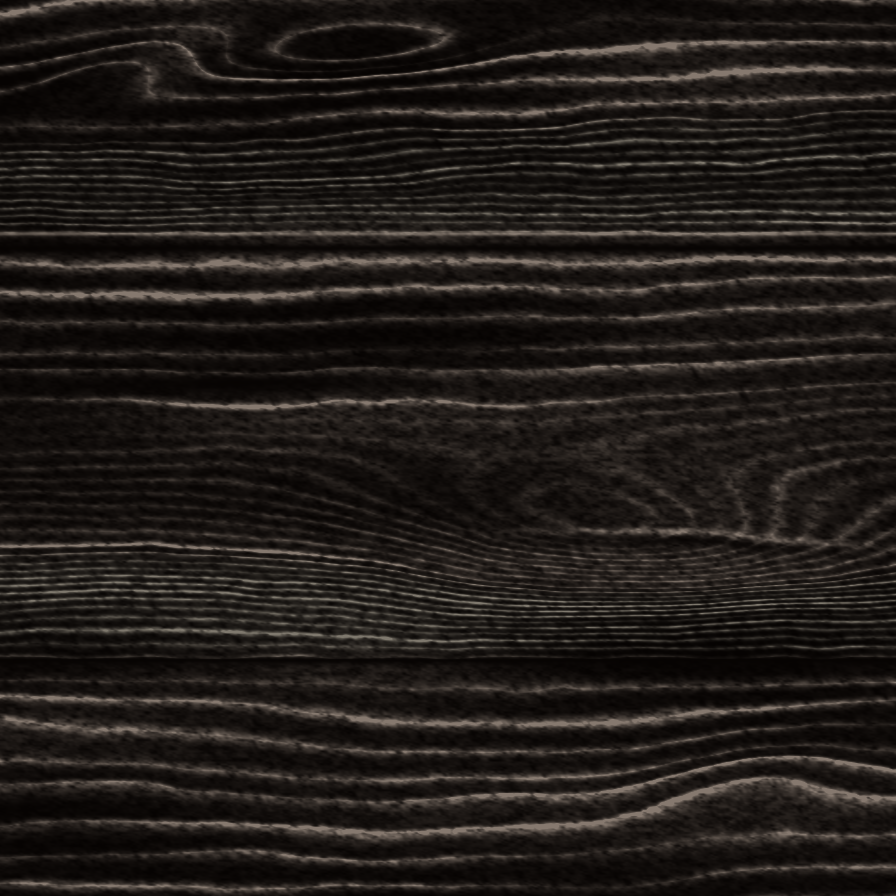
Reproduce this texture procedurally as a three.js fragment shader.

```glsl
// Dark weathered planks with raised horizontal grain. A warped height coordinate
// is cut into growth lines of varying density, each with a soft flank and a bright
// crest; knots bend the lines, and fibre noise, hollows and seams finish the wood.
#define LINE_DENSITY 32.0
#define FINE_DENSITY 64.0
#define MEDIUM_DENSITY 30.0
#define LOW_SEAM 0.263
#define HIGH_SEAM 0.735
#define WARP 0.046
#define FIBRE 1.5
#define CONTRAST 1.3
#define DARK_WOOD vec3(0.024, 0.012, 0.007)
#define PALE_WOOD vec3(0.46, 0.415, 0.38)

varying vec2 vUv;

float hash(vec2 p) {
  vec3 q = fract(vec3(p.xyx) * 0.1031);
  q += dot(q, q.yzx + 33.33);
  return fract((q.x + q.y) * q.z);
}

float noise(vec2 p) {
  vec2 i = floor(p);
  vec2 f = fract(p);
  f = f * f * (3.0 - 2.0 * f);
  float low = mix(hash(i), hash(i + vec2(1.0, 0.0)), f.x);
  float high = mix(hash(i + vec2(0.0, 1.0)), hash(i + vec2(1.0, 1.0)), f.x);
  return mix(low, high, f.y);
}

// Soft elliptical spot, tilted by a slope
float spot(vec2 p, vec2 centre, vec2 radius, float slope) {
  vec2 d = p - centre;
  d.y -= slope * d.x;
  d /= radius;
  return exp(-dot(d, d));
}

// Soft band between two heights
float band(float v, float low, float high) {
  return smoothstep(low - 0.015, low + 0.015, v) * (1.0 - smoothstep(high - 0.02, high + 0.02, v));
}

// Height coordinate bent by slow waves and knots, calm beside the seams
float grainHeight(vec2 p) {
  float seamDistance = min(abs(p.y - LOW_SEAM), abs(p.y - HIGH_SEAM));
  float calm = smoothstep(0.0, 0.07, seamDistance);
  float bend = WARP * (noise(p * vec2(2.3, 5.0) + 3.7) - 0.5);
  bend += 0.30 * WARP * (noise(p * vec2(7.0, 16.0) + 9.1) - 0.5);
  bend += 0.075 * spot(p, vec2(0.40, 0.945), vec2(0.17, 0.030), 0.06);
  bend -= 0.050 * spot(p, vec2(0.14, 0.925), vec2(0.11, 0.030), 0.25);
  bend += 0.125 * spot(p, vec2(0.70, 0.410), vec2(0.26, 0.062), -0.08);
  bend -= 0.036 * spot(p, vec2(0.84, 0.130), vec2(0.11, 0.045), 0.15);
  float ripple = 0.004 * (noise(p * vec2(24.0, 38.0)) - 0.5);
  return p.y + bend * calm + ripple;
}

// Running count of growth lines, denser in the fine and medium zones
float lineCount(float v) {
  float fineSpan = clamp(v, 0.265, 0.385) + clamp(v, 0.74, 0.86);
  return LINE_DENSITY * v + FINE_DENSITY * fineSpan + MEDIUM_DENSITY * clamp(v, 0.385, 0.56);
}

// One raised line per cell, with its own strength and crest position
float growthLines(float count, float x, float fine, float medium) {
  float id = floor(count);
  float f = fract(count);
  float tight = max(fine, medium);
  float crestAt = mix(0.35 + 0.45 * hash(vec2(id, 5.0)), 0.55, tight);
  float q = f < crestAt ? f / crestAt : (1.0 - f) / (1.0 - crestAt);
  float flank = q * q * (3.0 - 2.0 * q);
  float crest = pow(q, mix(6.0, 2.5, tight));
  float own = hash(vec2(id, 17.0));
  float along = noise(vec2(x * 3.5 + own * 40.0, id * 7.3));
  float strength = mix(0.25, 1.05, mix(own, 0.6, 0.6 * fine)) * (0.25 + 1.5 * along);
  strength *= 1.0 - 0.40 * fine - 0.68 * medium;
  return strength * (0.30 * flank * flank + 0.75 * crest);
}

void main() {
  vec2 p = vUv;
  float v = grainHeight(p);
  float fine = band(v, 0.270, 0.380) + band(v, 0.745, 0.855);
  float medium = band(v, 0.400, 0.560);

  // Broad tone and growth lines
  float tone = noise(vec2(p.x * 2.5, p.y * 9.0 + v * 2.0) + 21.0);
  float light = 0.20 * tone * tone + 0.045 * medium;
  light += growthLines(lineCount(v), p.x, fine, medium) * (0.55 + 0.8 * tone);

  // Mottled pale wood around the upper left knot
  light += 0.22 * spot(p, vec2(0.20, 0.945), vec2(0.10, 0.05), 0.3) * noise(p * vec2(20.0, 45.0));

  // Pale split at the heart of the middle knot
  float splitWave = 0.014 * (noise(vec2(p.x * 9.0, 2.0)) - 0.5);
  vec2 splitPoint = p + vec2(0.0, splitWave);
  light += 0.45 * spot(splitPoint, vec2(0.80, 0.402), vec2(0.17, 0.004), -0.03);
  light *= 1.0 - 0.8 * spot(splitPoint, vec2(0.78, 0.392), vec2(0.16, 0.005), -0.03);

  // Short woven fibres
  vec2 fibreCell = vec2(p.x * 120.0 + p.y * 60.0, p.y * 230.0);
  float fibre = 0.65 * noise(fibreCell) + 0.35 * noise(fibreCell * 2.1 + 8.0);
  light *= 1.0 + FIBRE * (fibre - 0.5);
  light += 0.05 * (fibre - 0.5);

  // Hollow, seams and lit plank edge
  light *= 1.0 - 0.97 * spot(p, vec2(0.27, 0.573), vec2(0.19, 0.014), 0.0);
  light *= 1.0 - 0.97 * exp(-pow(abs(p.y - LOW_SEAM) / 0.006, 2.0));
  light *= 1.0 - 0.90 * exp(-pow(abs(p.y - HIGH_SEAM + 0.012) / 0.005, 2.0));
  float edgeGlow = 0.3 + 0.4 * noise(vec2(p.x * 4.0, 31.0));
  light += edgeGlow * exp(-pow(abs(p.y - HIGH_SEAM - 0.004) / 0.0022, 2.0));

  // Darker borders, then colour
  vec2 fromCentre = p - 0.5;
  light *= CONTRAST * (1.0 - 0.5 * dot(fromCentre, fromCentre));
  vec3 colour = mix(DARK_WOOD, PALE_WOOD, clamp(light, 0.0, 1.15));
  colour *= mix(vec3(1.0), vec3(0.95, 1.0, 0.99), fine);
  gl_FragColor = vec4(colour, 1.0);
}
```
